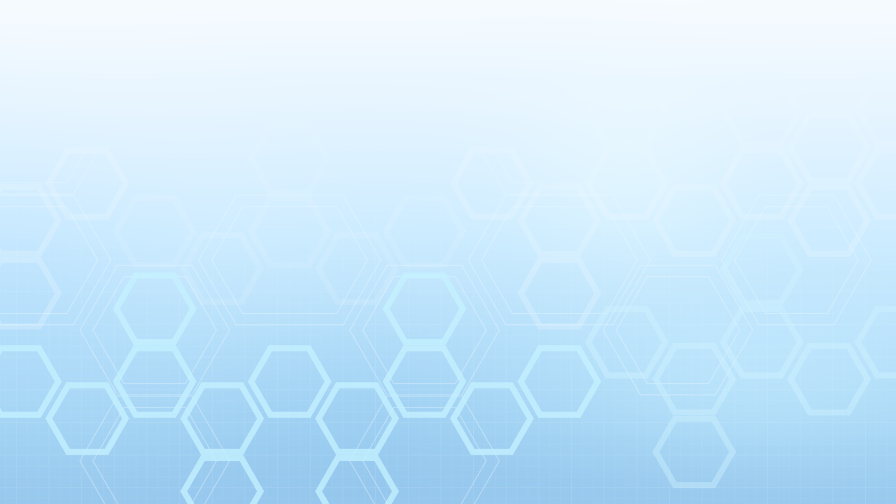
A Shadertoy shader for this background:

```glsl
// Pale blue technical backdrop: a vertical sky gradient with soft glows, a fine
// grid, chains of bold hexagons and large hairline hexagon outlines.
// All lengths are in canvas heights; chains snap the point to the nearest cell.

const float COLUMN = 0.1338;   // spacing of small hexagon columns
const float ROW = 0.1443;      // vertical spacing inside a column
const float FIRST_X = 0.0394;  // centre of column zero
const float BIG_ROW = 0.2595;  // vertical spacing of large outlines

// Flat-topped hexagon, optionally widened along x
float hexDistance(vec2 p, float apothem, float widen) {
    p = abs(p);
    p.x = max(p.x - widen, 0.0);
    return max(p.y, dot(p, vec2(0.8660, 0.5))) - apothem;
}

float stroke(float d, float halfWidth, float px) {
    return 1.0 - smoothstep(halfWidth - 0.5 * px, halfWidth + 0.7 * px, abs(d));
}

float glow(vec2 p, vec2 centre, vec2 size) {
    vec2 q = (p - centre) / size;
    return exp(-dot(q, q));
}

int bit(int mask, int k) {
    return (mask >> k) & 1;
}

// Zigzag row of hexagons; the masks add one cell above or below a column
float hexChain(vec2 p, float baseY, float oddShift, ivec2 span, int above, int below, float px) {
    int nearest = int(floor((p.x - FIRST_X) / COLUMN + 0.5));
    float cover = 0.0;
    for (int i = -1; i <= 1; i++) {
        int k = nearest + i;
        if (k < span.x || k > span.y) continue;
        vec2 q = p - vec2(FIRST_X + COLUMN * float(k), baseY + oddShift * float(k & 1));
        float cell = clamp(floor(q.y / ROW + 0.5), -float(bit(below, k)), float(bit(above, k)));
        q.y -= cell * ROW;
        cover = max(cover, stroke(hexDistance(q, 0.066, 0.0), 0.0058, px));
    }
    return cover;
}

// Large double outlines in alternating columns
float bigOutlines(vec2 p, float px) {
    float cover = 0.0;
    for (int k = 0; k < 7; k++) {
        bool odd = (k & 1) == 1;
        float x = FIRST_X + 2.0 * COLUMN * float(k) - 0.0324 * float(max(k - 4, 0));
        vec2 q = p - vec2(x, odd ? 0.345 : 0.484);
        float up = k % 4 == 0 ? 1.0 : 0.0;
        float down = odd && k < 5 ? 1.0 : 0.0;
        q.y -= BIG_ROW * clamp(floor(q.y / BIG_ROW + 0.5), -down, up);
        float widen = !odd && k < 5 ? 0.032 : 0.0;
        for (int ring = 0; ring < 2; ring++) {
            float d = hexDistance(q, 0.1285 - 0.0225 * float(ring), widen);
            cover = max(cover, stroke(d, 0.0009, px));
        }
    }
    return cover;
}

float gridLines(vec2 p, float pitch, float px) {
    vec2 d = abs(fract(p / pitch) - 0.5) * pitch;
    return max(stroke(d.x, 0.0006, px), stroke(d.y, 0.0006, px));
}

vec3 skyGradient(float y) {
    vec3 c = mix(vec3(0.595, 0.785, 0.930), vec3(0.630, 0.820, 0.950), smoothstep(0.0, 0.15, y));
    c = mix(c, vec3(0.710, 0.875, 0.980), clamp((y - 0.12) / 0.20, 0.0, 1.0));
    c = mix(c, vec3(0.805, 0.925, 1.000), clamp((y - 0.32) / 0.22, 0.0, 1.0));
    c = mix(c, vec3(0.905, 0.960, 1.000), clamp((y - 0.54) / 0.26, 0.0, 1.0));
    return mix(c, vec3(0.960, 0.982, 1.000), smoothstep(0.78, 1.0, y));
}

void mainImage(out vec4 fragColor, in vec2 fragCoord) {
    vec2 p = fragCoord / iResolution.y;
    float px = 1.0 / iResolution.y;
    vec3 cyanWhite = vec3(0.77, 0.945, 1.0);
    vec3 paleWhite = vec3(0.92, 0.97, 1.0);

    // Sky, gently bent by layered sines, with light and dark pools
    float sway = 0.008 * sin(p.x * 4.0 + 0.5) + 0.004 * sin(p.x * 9.0 + p.y * 7.0);
    vec3 color = skyGradient(p.y + sway);
    color += vec3(0.045, 0.035, 0.015) * glow(p, vec2(1.50, 0.22), vec2(0.40, 0.16));
    color += vec3(0.035, 0.020, 0.000) * glow(p, vec2(1.25, 0.62), vec2(0.22, 0.20));
    color -= vec3(0.030, 0.020, 0.008) * glow(p, vec2(0.70, 0.20), vec2(0.30, 0.18));
    color -= vec3(0.025, 0.015, 0.000) * glow(p, vec2(0.00, 0.45), vec2(0.25, 0.22));

    // Fine grid, fading out towards the top
    float gridFade = 1.0 - smoothstep(0.35, 0.85, p.y);
    float grid = 0.06 * gridLines(p, 0.0216, px) + 0.07 * gridLines(p, 0.0648, px);
    color = mix(color, paleWhite, grid * gridFade);

    // Hairline outlines
    float lineFade = 1.0 - smoothstep(0.60, 0.82, p.y);
    color = mix(color, paleWhite, 0.36 * lineFade * bigOutlines(p, px));

    // Faint upper chains
    float faint = hexChain(p, 0.5405, -0.0735, ivec2(2, 6), 16, 0, px);
    float upperLeft = hexChain(p, 0.5625, 0.0735, ivec2(0, 1), 0, 1, px);
    float upperRight = hexChain(p, 0.5625, 0.0735, ivec2(7, 13), 14848, 256, px);
    color = mix(color, paleWhite, 0.15 * faint);
    color = mix(color, paleWhite, 0.28 * max(upperLeft, upperRight));

    // Bold lower chains
    float lowerLeft = hexChain(p, 0.2430, -0.0735, ivec2(0, 8), 68, 40, px);
    float lowerRight = hexChain(p, 0.2477, 0.0735, ivec2(9, 13), 2048, 1024, px);
    color = mix(color, cyanWhite, 0.78 * lowerLeft);
    color = mix(color, mix(cyanWhite, paleWhite, 0.3), 0.42 * lowerRight);

    fragColor = vec4(clamp(color, 0.0, 1.0), 1.0);
}
```
